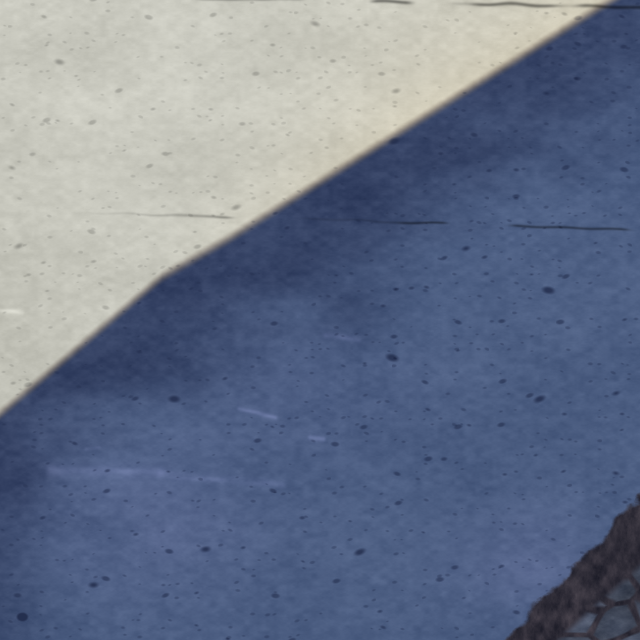
Reproduce this texture procedurally as a Shadertoy shader.

```glsl
// Sunlit concrete slab crossed by a slanting blue shadow, with soil and stones in the lower right corner.

const vec3 SUN_COLOR    = vec3(0.785, 0.785, 0.745);
const vec3 SUN_WARM     = vec3(0.83, 0.80, 0.71);
const vec3 SHADE_COLOR  = vec3(0.295, 0.365, 0.505);
const vec3 SHADE_DEEP   = vec3(0.205, 0.255, 0.385);
const vec3 SHADE_LIGHT  = vec3(0.36, 0.41, 0.57);
const vec3 SOIL_COLOR   = vec3(0.19, 0.18, 0.22);
const vec3 STONE_COLOR  = vec3(0.36, 0.40, 0.49);
const vec3 SPECK_COLOR  = vec3(0.13, 0.17, 0.29);
const float PENUMBRA    = 0.011;
const float GRAIN       = 0.055;

float hash(vec2 p) {
    return fract(sin(dot(p, vec2(127.1, 311.7))) * 43758.5453);
}

vec2 hash2(vec2 p) {
    return vec2(hash(p), hash(p + 19.7));
}

float noise(vec2 p) {
    vec2 i = floor(p), f = fract(p);
    f = f * f * (3.0 - 2.0 * f);
    return mix(mix(hash(i), hash(i + vec2(1, 0)), f.x),
               mix(hash(i + vec2(0, 1)), hash(i + vec2(1, 1)), f.x), f.y);
}

float fbm(vec2 p) {
    float sum = 0.0, amp = 0.5;
    for (int i = 0; i < 5; i++) {
        sum += amp * noise(p);
        p = p * 2.03 + 7.3;
        amp *= 0.5;
    }
    return sum;
}

// Height of the bent shadow border above x
float shadowEdge(float x) {
    return 0.353 + 0.846 * x - 0.275 * max(x - 0.254, 0.0) + 0.053 * max(x - 0.358, 0.0);
}

float blob(vec2 p, vec2 center, vec2 size) {
    vec2 q = (p - center) / size;
    return exp(-dot(q, q));
}

// Soft stroke from a to b, broken up by noise
float streak(vec2 p, vec2 a, vec2 b, float width) {
    vec2 ab = b - a;
    float t = clamp(dot(p - a, ab) / dot(ab, ab), 0.0, 1.0);
    float d = length(p - a - ab * t) / width;
    return exp(-d * d) * (0.4 + 0.9 * noise(p * vec2(50, 140)));
}

// One flat pit per grid cell, present with the given chance
float specks(vec2 p, float cells, float chance, float size) {
    vec2 g = p * cells, id = floor(g);
    vec2 q = fract(g) - 0.3 - 0.4 * hash2(id);
    q.y = q.y * 1.7 - q.x * (hash(id + 5.1) - 0.5);
    float r = size * (0.5 + hash(id + 8.3));
    float soft = 0.06 + cells / iResolution.y;
    return step(hash(id + 31.4), chance) * (1.0 - smoothstep(r - soft, r + soft, length(q)));
}

// Nearest and second nearest stone distances, and a shade per stone
vec3 stones(vec2 p) {
    vec2 id = floor(p);
    vec3 best = vec3(9.0, 9.0, 0.0);
    for (int y = -1; y <= 1; y++)
    for (int x = -1; x <= 1; x++) {
        vec2 c = id + vec2(x, y);
        float d = length(p - c - 0.15 - 0.7 * hash2(c));
        if (d < best.x) best = vec3(d, best.x, hash(c + 2.9));
        else best.y = min(best.y, d);
    }
    return best;
}

void mainImage(out vec4 fragColor, in vec2 fragCoord) {
    vec2 p = fragCoord / iResolution.xy;
    float edgeDist = (p.y - shadowEdge(p.x)) / 1.18;
    float mottle = fbm(p * vec2(7, 12)) - 0.48;
    float grain = fbm(p * vec2(75, 110)) - 0.48;

    // Sunlit concrete
    vec3 sun = mix(SUN_COLOR, SUN_WARM, 0.75 * exp(-edgeDist * 9.0) * smoothstep(0.2, 0.7, p.x));
    sun += 0.09 * mottle - 0.045 * blob(p, vec2(0.0, 0.47), vec2(0.18, 0.13));
    sun += 0.10 * streak(p, vec2(0.0, 0.515), vec2(0.035, 0.513), 0.004);

    // Shaded concrete, deepest along the border
    float depth = smoothstep(-0.02, 0.26, -edgeDist + 0.25 * mottle);
    vec3 shade = mix(SHADE_DEEP, SHADE_COLOR, depth);
    float glow = 0.55 * blob(p, vec2(0.22, 0.18), vec2(0.2, 0.12))
               + 0.35 * blob(p, vec2(0.48, 0.38), vec2(0.18, 0.10))
               + 0.55 * blob(p, vec2(0.83, 0.12), vec2(0.12, 0.09));
    shade = mix(shade, SHADE_LIGHT, glow * (0.75 + mottle));
    shade = mix(shade, SHADE_DEEP, 0.5 * blob(p, vec2(0.0, 0.06), vec2(0.07, 0.14)));
    shade += 0.06 * mottle;

    // Pale scrapes
    float scrape = 0.5 * streak(p, vec2(0.08, 0.265), vec2(0.25, 0.262), 0.009)
                 + 0.5 * streak(p, vec2(0.25, 0.259), vec2(0.44, 0.243), 0.006)
                 + 0.9 * streak(p, vec2(0.375, 0.362), vec2(0.43, 0.347), 0.004)
                 + 0.6 * streak(p, vec2(0.51, 0.476), vec2(0.56, 0.469), 0.005)
                 + 0.9 * streak(p, vec2(0.485, 0.316), vec2(0.505, 0.314), 0.004)
                 + 0.5 * streak(p, vec2(0.135, 0.298), vec2(0.155, 0.301), 0.003);
    shade += scrape * vec3(0.11, 0.10, 0.12);

    // Soft border with a brown fringe
    float lit = smoothstep(-PENUMBRA, PENUMBRA, edgeDist);
    vec3 color = mix(shade, sun, lit);
    color -= 4.0 * lit * (1.0 - lit) * vec3(0.01, 0.045, 0.085);

    // Grain, pits and joints
    color += GRAIN * grain * 1.6;
    float pits = 0.35 * specks(p, 85.0, 0.13, 0.22) + 0.55 * specks(p + 0.37, 42.0, 0.07, 0.17)
               + 0.8 * specks(p + 0.71, 17.0, 0.06, 0.10);
    pits = max(pits, 0.9 * smoothstep(0.011, 0.006, length((p - vec2(0.035, 0.036)) * vec2(1.0, 1.3))));
    color = mix(color, mix(SPECK_COLOR, color * 0.72, lit), min(pits, 1.0));
    float wobble = 0.005 * (noise(p * 25.0) - 0.5);
    float joint = exp(-pow((p.y - 0.672 + 0.03 * p.x + wobble) / 0.0022, 2.0)) * smoothstep(0.08, 0.5, p.x);
    float farJoint = exp(-pow((p.y - 1.012 + 0.024 * p.x + wobble) / 0.003, 2.0));
    color *= 1.0 - (0.35 * joint + 0.4 * farJoint) * smoothstep(0.2, 0.6, noise(p * vec2(18, 3)));

    // Soil with stones
    float soilEdge = 1.07 * (p.x - 0.79) - p.y + 0.05 * (fbm(p * 32.0) - 0.48);
    float soil = smoothstep(-0.006, 0.009, soilEdge);
    vec3 ground = SOIL_COLOR + vec3(0.24, 0.21, 0.20) * (fbm(p * vec2(90, 55)) - 0.48);
    vec3 cell = stones(p * vec2(14, 19));
    float stone = smoothstep(0.06, 0.2, cell.y - cell.x) * smoothstep(-0.008, 0.012, 0.9 * (p.x - 0.87) - p.y);
    vec3 rock = STONE_COLOR * (0.7 + 0.4 * cell.z - 0.25 * cell.x) + 0.15 * grain;
    color = mix(color, mix(ground, rock, stone), soil);

    fragColor = vec4(clamp(color, 0.0, 1.0), 1.0);
}
```
